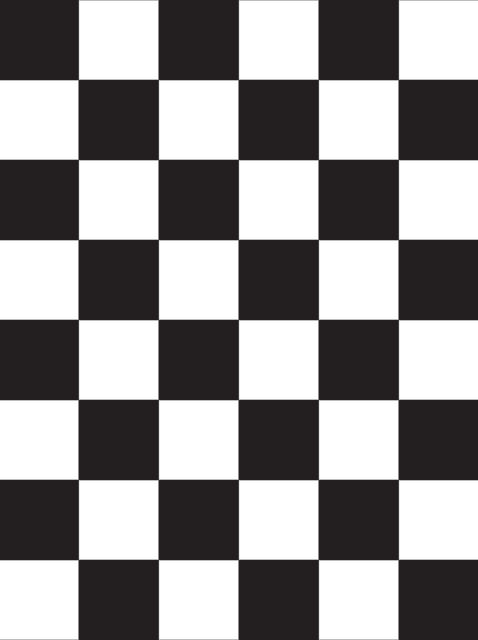
This pattern is drawn by a WebGL 1 fragment shader. Its source:

```glsl
precision highp float;

uniform vec2 u_resolution;

const float ROWS = 8.0;
const float LEFT_CROP = 0.016;  // part of the first column cut off, in cells
const float INK_SPREAD = 0.003; // growth of the dark squares, in cells
const float EDGE_PIXELS = 1.3;  // width of the smoothed edge

const vec3 INK = vec3(0.137, 0.122, 0.125);
const vec3 PAPER = vec3(1.0);

// Signed distance to the nearest cell edge: positive inside odd cells.
float checkerDistance(vec2 p) {
  vec2 cell = floor(p);
  vec2 toEdge = 0.5 - abs(fract(p) - 0.5);
  float parity = mod(cell.x + cell.y, 2.0);
  return min(toEdge.x, toEdge.y) * (parity * 2.0 - 1.0);
}

// Linear coverage across an edge of the given width.
float coverage(float dist, float width) {
  return clamp(dist / width + 0.5, 0.0, 1.0);
}

void main() {
  // Square cells, sized by the canvas height
  float pixel = ROWS / u_resolution.y;
  vec2 p = gl_FragCoord.xy * pixel + vec2(LEFT_CROP, 0.0);

  // Dark squares, slightly spread so that their corners join
  float ink = coverage(checkerDistance(p) + INK_SPREAD, EDGE_PIXELS * pixel);
  gl_FragColor = vec4(mix(PAPER, INK, ink), 1.0);
}
```
